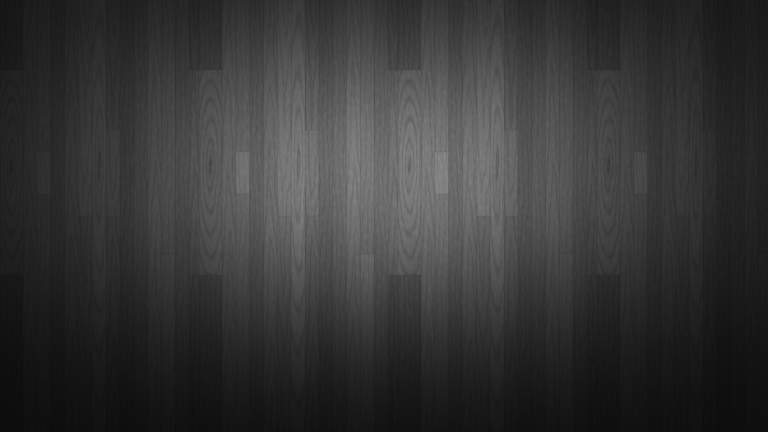
Reproduce this texture procedurally as a WebGL 1 fragment shader.

```glsl
precision highp float;
uniform vec2 u_resolution;

float hash(vec2 p) {
  return fract(sin(dot(p, vec2(41.3, 289.1))) * 4375.85);
}

// Distance to the nearest scattered cell point
float cellular(vec2 p) {
  vec2 cell = floor(p);
  float nearest = 2.0;
  for (int j = -1; j <= 1; j++) {
    for (int i = -1; i <= 1; i++) {
      vec2 c = cell + vec2(float(i), float(j));
      vec2 point = c + vec2(hash(c), hash(c + 17.0));
      nearest = min(nearest, length(point - p));
    }
  }
  return nearest;
}

// Thin dark growth line once per turn of the phase
float growthLine(float phase) {
  return pow(0.5 + 0.5 * sin(phase), 4.0);
}

// Floor units: 432 per canvas height, boards repeat every 199 units
float woodShade(vec2 p) {
  float x = mod(p.x + 10.0, 199.0);
  float y = p.y;

  // Column of the board, its left edge and width
  float column = x < 33.0 ? step(10.0, x) : 2.0 + floor((x - 33.0) / 13.84);
  float left = column < 2.0 ? column * 10.0 : 33.0 + (column - 2.0) * 13.84;
  float width = column < 0.5 ? 10.0 : (column < 1.5 ? 23.0 : 13.84);

  // Board ends, and tones between and beyond them
  vec2 ends = vec2(-99.0, 999.0);
  vec2 tones = vec2(1.0);
  if (column < 1.5) { ends = vec2(157.0, 362.0); tones = vec2(0.93 + 0.06 * column, 0.83); }
  else if (column == 3.0) { ends = vec2(238.0, 280.0); tones = vec2(1.1, 1.0); }
  else if (column == 6.0) { ends.x = 216.0; tones = vec2(1.06, 0.98); }
  else if (column == 7.0) tones = vec2(1.07);
  else if (column == 8.0) { ends = vec2(216.0, 302.0); tones = vec2(0.98, 0.93); }
  else if (column == 12.0) { ends.x = 178.0; tones = vec2(0.97, 1.03); }
  else if (column == 4.0 || column == 9.0 || column == 10.0 || column == 13.0)
    tones = vec2(0.88 + 0.03 * sin(column * 2.0));
  float part = step(ends.x, y) + step(ends.y, y);
  float tone = part == 1.0 ? tones.x : tones.y;

  // Growth lines: nested ovals, pointed arches or straight streaks
  float seed = hash(vec2(column, part)) * 6.28;
  float across = x - left - width * 0.5;
  float wobble = sin(y * 0.047 + seed) + 0.5 * sin(y * 0.13 + across * 0.4 + seed * 2.0);
  float drift = across + 1.5 * sin(y * 0.018 + seed) + 0.4 * wobble;
  if ((column == 1.0 && part == 1.0) || column == 7.0) {
    float stretch = column == 1.0 ? 0.16 : 0.075;
    float oval = length(vec2(across + 0.5 * wobble, (y - 265.0) * stretch));
    tone += 0.03 - 0.13 * growthLine(oval * 1.9 + 0.6 * wobble);
    tone -= 0.11 * exp(-oval * oval * 0.15);
  } else if (mod(column, 3.0) == 2.0 || column == 6.0 || column == 0.0) {
    float arch = abs(drift) * 1.1 + y * 0.075 * sign(sin(seed));
    tone += 0.025 - 0.1 * growthLine(arch + wobble);
  } else {
    tone += 0.02 - 0.07 * growthLine(drift * 1.25 + seed + wobble);
  }

  // Short pores and broad uneven stain
  float pores = cellular(vec2(p.x * 0.65, y * 0.14 + seed)) - 0.45;
  float stain = sin(y * 0.031 + seed * 3.0) * sin(p.x * 0.11 + y * 0.012);
  tone += 0.12 * pores + 0.02 * stain;

  // Soft seams
  float side = min(x - left, left + width - x);
  float end = min(abs(y - ends.x), abs(y - ends.y));
  tone *= 1.0 - 0.1 * (1.0 - smoothstep(0.0, 1.0, side));
  tone *= 1.0 - 0.07 * (1.0 - smoothstep(0.0, 1.0, end));
  return tone;
}

void main() {
  // Average four samples for smooth edges
  float wood = 0.0;
  for (int j = 0; j < 2; j++) {
    for (int i = 0; i < 2; i++) {
      vec2 offset = vec2(float(i), float(j)) * 0.5 - 0.25;
      wood += 0.25 * woodShade((gl_FragCoord.xy + offset) / u_resolution.y * 432.0);
    }
  }

  // Wide pool of light over the dim floor
  vec2 uv = gl_FragCoord.xy / u_resolution;
  vec2 d = (uv - vec2(0.5, 0.6)) / vec2(0.37, 0.37);
  float light = 0.052 + 0.03 * uv.y + 0.415 * exp(-dot(d, d));
  gl_FragColor = vec4(vec3(light * wood), 1.0);
}
```
